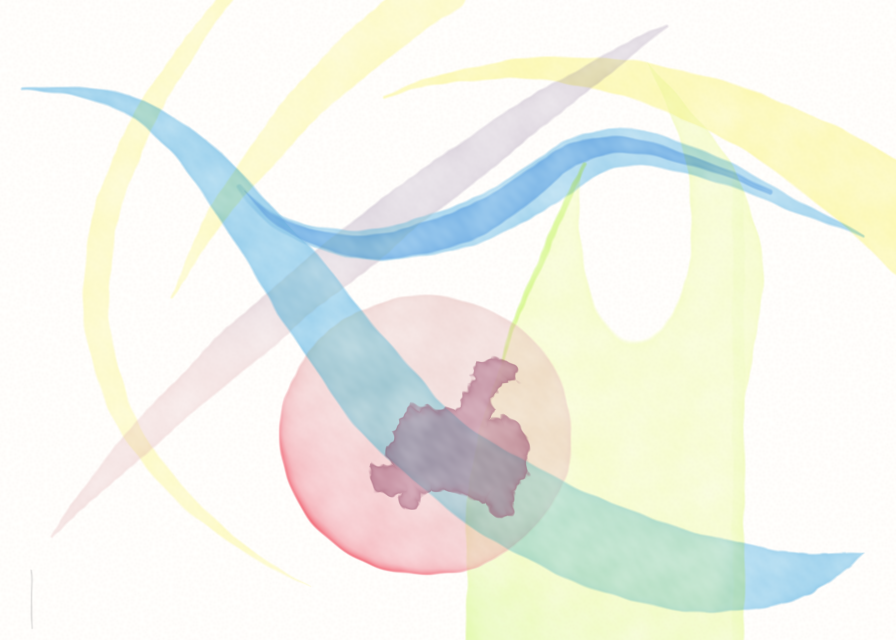
Give the GLSL for this background, as a Shadertoy shader.

```glsl
#define PAPER vec3(1.0, 0.993, 0.984)
#define YELLOW vec3(0.99, 0.98, 0.76)
#define LIME vec3(0.972, 0.992, 0.845)
#define LEAF vec3(0.89, 0.98, 0.70)
#define MAUVE vec3(0.90, 0.88, 0.91)
#define SKY vec3(0.67, 0.85, 0.945)
#define DEEP_SKY vec3(0.63, 0.80, 0.94)
#define BLUSH vec3(0.955, 0.885, 0.88)
#define CRIMSON vec3(0.97, 0.52, 0.57)
#define WINE vec3(0.82, 0.67, 0.73)
#define GRAIN 0.018
#define STEPS 22

float softness, mottle;

vec2 hash2(vec2 p) {
    return fract(sin(vec2(dot(p, vec2(127.1, 311.7)), dot(p, vec2(269.5, 183.3)))) * 4375.85);
}

// Distance to the nearest scattered cell point
float cellular(vec2 p) {
    vec2 cell = floor(p), f = fract(p);
    float d = 2.0;
    for (int y = -1; y <= 1; y++)
        for (int x = -1; x <= 1; x++) {
            vec2 o = vec2(x, y);
            d = min(d, length(o + hash2(cell + o) - f));
        }
    return d;
}

vec2 wobble(vec2 p) {
    return sin(p.yx * 7.0 + 1.3) + 0.5 * sin(p.yx * 17.0 + p * 5.0) + 0.3 * sin(p * 41.0 - p.yx * 23.0);
}

vec3 bezier(vec3 a, vec3 b, vec3 c, vec3 d, float t) {
    float s = 1.0 - t;
    return s * s * s * a + 3.0 * s * t * (s * b + t * c) + t * t * t * d;
}

// Brush stroke: control points hold position and half width
float ribbon(vec2 p, vec3 a, vec3 b, vec3 c, vec3 d) {
    float best = 1e3;
    vec3 q = a;
    for (int i = 1; i <= STEPS; i++) {
        vec3 r = bezier(a, b, c, d, float(i) / float(STEPS));
        vec2 v = r.xy - q.xy;
        float h = clamp(dot(p - q.xy, v) / dot(v, v), 0.0, 1.0);
        best = min(best, length(p - q.xy - v * h) - mix(q.z, r.z, h));
        q = r;
    }
    return best;
}

float capsule(vec2 p, vec2 a, vec2 b, float r) {
    vec2 v = b - a;
    return length(p - a - v * clamp(dot(p - a, v) / dot(v, v), 0.0, 1.0)) - r;
}

// Translucent pigment with a darker dried rim; overlaps darken only partly
void wash(inout vec3 col, vec3 pigment, float d, float rim) {
    float strength = max(0.0, 1.0 + mottle + rim * exp(-abs(d) * 35.0));
    vec3 ink = pow(pigment, vec3(strength));
    vec3 layered = mix(col * ink, min(col, ink), 0.55);
    col = mix(col, layered, smoothstep(softness, -softness, d));
}

// Tall body with two straps around a rounded opening
float vessel(vec2 p) {
    float left = 4.0 + 0.234 * pow(max(4.3 - p.y, 0.0), 1.365);
    float rise = max(2.4 - p.y, 0.0);
    float right = 6.54 - 0.29 * rise * rise - 0.16 * smoothstep(2.4, 3.6, p.y);
    vec2 q = p - vec2(5.45, 1.9);
    float hole = q.y > 0.0 ? (length(q / vec2(0.48, 1.05)) - 1.0) * 0.48
                           : max(-q.x - 0.48, q.x - 0.48 + 0.21 * q.y * q.y);
    return max(max(left - p.x, p.x - right), max(-hole, 0.55 - p.y));
}

// Ragged bloom with a hooked arm
float bloom(vec2 p) {
    p += 0.016 * wobble(p * 2.3) + 0.05 * (cellular(p * 9.0) - 0.5);
    float d = capsule(p, vec2(3.68, 3.84), vec2(4.18, 3.94), 0.35);
    d = min(d, capsule(p, vec2(3.28, 4.1), vec2(3.6, 4.12), 0.13));
    d = min(d, capsule(p, vec2(3.52, 4.05), vec2(3.52, 4.3), 0.09));
    d = min(d, capsule(p, vec2(4.25, 4.1), vec2(4.3, 4.33), 0.12));
    d = min(d, capsule(p, vec2(4.05, 3.6), vec2(4.2, 3.22), 0.15));
    d = min(d, capsule(p, vec2(4.2, 3.16), vec2(4.37, 3.2), 0.085));
    d = min(d, capsule(p, vec2(4.35, 3.72), vec2(4.42, 3.85), 0.12));
    return max(d, 0.14 - length(p - vec2(4.36, 3.43)));
}

void mainImage(out vec4 fragColor, in vec2 fragCoord) {
    // Canvas is 7.68 by 5.5 units with y running down
    vec2 uv = fragCoord / iResolution.xy;
    vec2 p = vec2(uv.x, 1.0 - uv.y) * vec2(7.68, 5.5);
    softness = 0.008 + 4.0 / iResolution.y;
    mottle = 0.25 * (cellular(p * 2.2 + 0.1 * wobble(p)) - 0.5) + 0.05 * dot(wobble(p * 1.4), vec2(1));
    vec3 col = PAPER + GRAIN * (cellular(p * 28.0) - 0.4);
    vec2 w = p + 0.007 * wobble(p);

    // Yellow arcs
    vec3 pale = mix(YELLOW, vec3(1), 0.25);
    wash(col, pale, ribbon(w, vec3(1.98, -0.05, 0.05), vec3(0.75, 1.35, 0.14), vec3(-0.1, 3.6, 0.14), vec3(2.65, 5.05, 0.0)), 0.1);
    wash(col, pale, ribbon(w, vec3(3.8, -0.1, 0.22), vec3(2.85, 0.5, 0.2), vec3(1.9, 1.6, 0.11), vec3(1.48, 2.55, 0.01)), 0.1);
    wash(col, YELLOW, ribbon(w, vec3(3.3, 0.83, 0.01), vec3(4.8, 0.25, 0.1), vec3(6.4, 0.75, 0.22), vec3(7.9, 2.0, 0.42)), 0.1);

    // Mauve diagonal
    vec3 mauve = mix(MAUVE, vec3(0.965, 0.91, 0.91), smoothstep(1.8, 3.4, p.y));
    wash(col, mauve, ribbon(w, vec3(5.72, 0.22, 0.01), vec3(4.5, 0.95, 0.22), vec3(1.8, 2.95, 0.3), vec3(0.45, 4.6, 0.01)), 0.3);

    // Rose disc, reddening toward the lower left rim
    vec2 q = (w - vec2(3.65, 3.74)) / vec2(1.25, 1.2);
    float disc = (length(q) - 1.0) * 1.22;
    float lowerLeft = smoothstep(-0.3, 1.0, dot(q, vec2(-0.66, 0.75)));
    wash(col, mix(BLUSH, vec3(0.97, 0.81, 0.83), lowerLeft), disc, 0.3);
    wash(col, mix(vec3(1), CRIMSON, lowerLeft * lowerLeft * exp(-abs(disc) * 13.0)), disc, 0.2);

    // Lime vessel with green shading and a dark strap
    float body = vessel(w);
    wash(col, LIME, body, 0.35);
    float shade = smoothstep(3.9, 5.6, p.y) * (0.3 + 0.5 * exp(-abs(p.x - 4.0) * 2.0));
    wash(col, mix(vec3(1), LEAF, shade), body, 0.0);
    wash(col, mix(vec3(1), LEAF, 0.25), max(body, abs(w.x - 6.33) - 0.05), 0.0);
    wash(col, LEAF, ribbon(w, vec3(5.0, 1.4, 0.015), vec3(4.8, 1.9, 0.035), vec3(4.5, 2.5, 0.025), vec3(4.3, 3.1, 0.012)), 0.2);

    // Long blue sweep, thinned through its middle
    float sweep = ribbon(w, vec3(0.2, 0.77, 0.01), vec3(0.5, 0.74, 0.02), vec3(0.8, 0.8, 0.05), vec3(1.0, 0.87, 0.07));
    sweep = min(sweep, ribbon(w, vec3(1.0, 0.87, 0.07), vec3(1.75, 1.0, 0.12), vec3(2.8, 2.95, 0.38), vec3(3.5, 3.65, 0.33)));
    sweep = min(sweep, ribbon(w, vec3(3.5, 3.65, 0.33), vec3(4.3, 4.45, 0.33), vec3(6.2, 5.4, 0.55), vec3(7.4, 4.75, 0.0)));
    float thin = 0.3 * smoothstep(2.2, 5.2, p.x) * smoothstep(6.8, 6.0, p.x);
    wash(col, mix(SKY, vec3(0.97, 1.0, 1.0), thin), sweep, 0.25);

    // Blue wave: pale layer, then a deeper pass
    float wave = ribbon(w, vec3(2.05, 1.6, 0.02), vec3(2.7, 2.45, 0.1), vec3(4.05, 2.1, 0.22), vec3(4.9, 1.4, 0.2));
    wave = min(wave, ribbon(w, vec3(4.9, 1.4, 0.2), vec3(5.5, 1.05, 0.15), vec3(6.1, 1.45, 0.1), vec3(7.4, 2.03, 0.01)));
    wash(col, mix(SKY, vec3(1), 0.15), wave, 0.2);
    float deep = ribbon(w, vec3(2.1, 1.64, 0.0), vec3(2.8, 2.45, 0.08), vec3(4.0, 2.13, 0.2), vec3(4.75, 1.42, 0.1));
    deep = min(deep, ribbon(w, vec3(4.75, 1.42, 0.1), vec3(5.2, 1.05, 0.08), vec3(5.9, 1.35, 0.03), vec3(6.6, 1.65, 0.02)));
    wash(col, DEEP_SKY, deep, 0.3);

    // Wine bloom and a faint pencil scratch
    wash(col, WINE, bloom(p), 0.6);
    wash(col, vec3(0.8), capsule(w, vec2(0.26, 4.9), vec2(0.28, 5.4), 0.003), 0.0);

    fragColor = vec4(clamp(col, 0.0, 1.0), 1.0);
}
```
